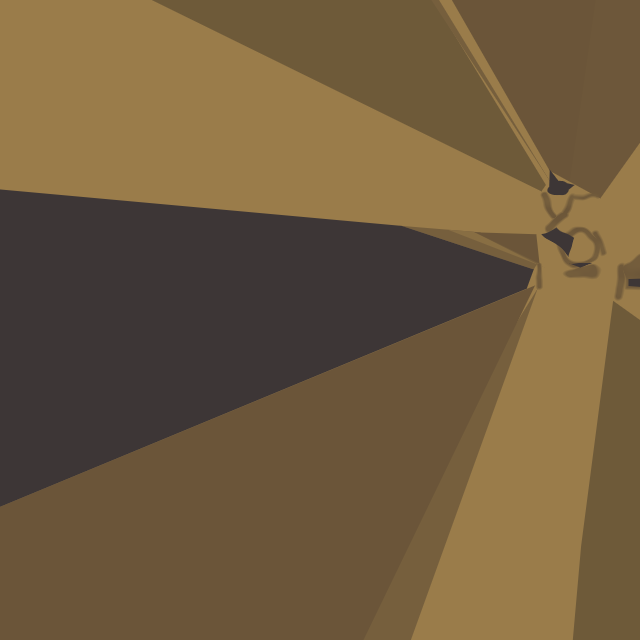
This background is drawn by a WebGL 2 fragment shader. Its source:

```glsl
#version 300 es
precision highp float;
// Flat amber and umber wedges fanning out from a small twisted knot at the right.
uniform vec2 u_resolution;
out vec4 fragColor;

const vec3 GOLD = vec3(0.602, 0.486, 0.290);
const vec3 OLIVE = vec3(0.463, 0.373, 0.239);
const vec3 MOSS = vec3(0.431, 0.351, 0.225);
const vec3 UMBER = vec3(0.420, 0.335, 0.222);
const vec3 CHAR = vec3(0.239, 0.211, 0.213);

float hash(vec2 p) {
    return fract(sin(dot(p, vec2(127.1, 311.7))) * 43758.5453);
}

float noise(vec2 p) {
    vec2 i = floor(p), f = fract(p);
    f = f * f * (3.0 - 2.0 * f);
    return mix(mix(hash(i), hash(i + vec2(1, 0)), f.x),
               mix(hash(i + vec2(0, 1)), hash(i + vec2(1, 1)), f.x), f.y);
}

// Signed distance to a line, positive on the right of a -> b.
float side(vec2 p, vec2 a, vec2 b) {
    vec2 e = normalize(b - a);
    return dot(p - a, vec2(e.y, -e.x));
}

// Convex shapes with clockwise corners, positive inside.
float tri(vec2 p, vec2 a, vec2 b, vec2 c) {
    return min(side(p, a, b), min(side(p, b, c), side(p, c, a)));
}

float quad(vec2 p, vec2 a, vec2 b, vec2 c, vec2 d) {
    return min(min(side(p, a, b), side(p, b, c)), min(side(p, c, d), side(p, d, a)));
}

float stroke(vec2 p, vec2 a, vec2 b, float width) {
    vec2 e = b - a;
    float t = clamp(dot(p - a, e) / dot(e, e), 0.0, 1.0);
    return width - length(p - a - e * t);
}

float ellipse(vec2 p, vec2 center, vec2 radius) {
    return (1.0 - length((p - center) / radius)) * min(radius.x, radius.y);
}

vec3 paint(vec3 base, vec3 color, float d, float blur) {
    return mix(base, color, clamp(d / blur + 0.5, 0.0, 1.0));
}

// Large wedges around the knot.
vec3 wedges(vec2 p, float px) {
    vec3 col = GOLD;
    col = paint(col, MOSS, quad(p, vec2(0.237, 1), vec2(0.677, 1), vec2(0.853, 0.711), vec2(0.846, 0.701)), px);
    col = paint(col, OLIVE, tri(p, vec2(0.674, 1), vec2(0.686, 1), vec2(0.856, 0.722)), px);

    float upper = max(quad(p, vec2(0.706, 1), vec2(1), vec2(1, 0.777), vec2(0.938, 0.690)),
                      quad(p, vec2(0.706, 1), vec2(1), vec2(0.938, 0.690), vec2(0.859, 0.733)));
    vec3 upperColor = paint(UMBER, UMBER * 1.02, side(p, vec2(0.892, 0.727), vec2(0.931, 1)), px);
    col = paint(col, upperColor, upper, px);

    col = paint(col, OLIVE, tri(p, vec2(0.840, 0.549), vec2(0.642, 0), vec2(0.5, 0)), px);
    col = paint(col, UMBER, quad(p, vec2(0, 0.208), vec2(0.836, 0.554), vec2(0.568, 0), vec2(0)), px);

    float lower = max(quad(p, vec2(0.958, 0.530), vec2(1, 0.500), vec2(1, 0), vec2(0.908, 0.147)),
                      quad(p, vec2(0.908, 0.147), vec2(1, 0.3), vec2(1, 0), vec2(0.895, 0)));
    col = paint(col, MOSS, lower, px);

    // Charcoal wedge and the thin folds along its upper edge.
    float dark = min(min(side(p, vec2(0, 0.704), vec2(0.628, 0.647)), side(p, vec2(0.628, 0.647), vec2(0.834, 0.579))),
                     min(side(p, vec2(0.834, 0.579), vec2(0.823, 0.549)), side(p, vec2(0.823, 0.549), vec2(0, 0.208))));
    col = paint(col, OLIVE, quad(p, vec2(0.628, 0.647), vec2(0.750, 0.637), vec2(0.842, 0.592), vec2(0.834, 0.579)), px);
    col = paint(col, mix(OLIVE, GOLD, 0.5), tri(p, vec2(0.700, 0.641), vec2(0.740, 0.638), vec2(0.842, 0.586)), px);
    col = paint(col, UMBER, tri(p, vec2(0.742, 0.637), vec2(0.838, 0.634), vec2(0.843, 0.588)), px);
    return paint(col, CHAR, dark, px);
}

// Curled folds and dark hollows where the wedges meet.
vec3 knot(vec3 col, vec2 p, float px) {
    vec2 q = p + 0.008 * (vec2(noise(p * 55.0), noise(p * 55.0 + 17.0)) - 0.5);
    float soft = max(px, 0.004);
    col = paint(col, GOLD, ellipse(q, vec2(0.874, 0.688), vec2(0.027, 0.032)), px);
    float folds = stroke(q, vec2(0.850, 0.695), vec2(0.866, 0.663), 0.005);
    folds = max(folds, stroke(q, vec2(0.897, 0.694), vec2(0.882, 0.665), 0.004));
    folds = max(folds, stroke(q, vec2(0.882, 0.665), vec2(0.858, 0.645), 0.006));
    folds = max(folds, stroke(q, vec2(0.898, 0.694), vec2(0.936, 0.692), 0.003));
    folds = max(folds, 0.005 - abs(length(q - vec2(0.904, 0.614)) - 0.027));
    folds = max(folds, stroke(q, vec2(0.930, 0.638), vec2(0.942, 0.602), 0.004));
    folds = max(folds, stroke(q, vec2(0.889, 0.573), vec2(0.928, 0.577), 0.008));
    folds = max(folds, stroke(q, vec2(0.840, 0.584), vec2(0.844, 0.550), 0.004));
    folds = max(folds, stroke(q, vec2(0.971, 0.585), vec2(0.966, 0.536), 0.005));
    folds = max(folds, quad(q, vec2(0.972, 0.586), vec2(1.01, 0.603), vec2(1.01, 0.551), vec2(0.975, 0.550)));
    col = paint(col, mix(OLIVE, UMBER, noise(p * 70.0)), folds, soft);

    float hollows = ellipse(q, vec2(0.872, 0.705), vec2(0.018, 0.013));
    hollows = max(hollows, tri(p, vec2(0.859, 0.735), vec2(0.876, 0.713), vec2(0.858, 0.705)));
    hollows = max(hollows, tri(p, vec2(0.872, 0.717), vec2(0.898, 0.711), vec2(0.884, 0.700)));
    hollows = max(hollows, quad(q, vec2(0.844, 0.634), vec2(0.870, 0.645), vec2(0.895, 0.630), vec2(0.889, 0.602)));
    hollows = max(hollows, tri(q, vec2(0.889, 0.591), vec2(0.928, 0.588), vec2(0.907, 0.581)));
    hollows = max(hollows, quad(p, vec2(0.982, 0.564), vec2(1.01, 0.565), vec2(1.01, 0.551), vec2(0.982, 0.553)));
    return paint(col, CHAR, hollows, px);
}

void main() {
    vec2 p = gl_FragCoord.xy / u_resolution;
    float px = 1.0 / min(u_resolution.x, u_resolution.y);
    fragColor = vec4(knot(wedges(p, px), p, px), 1.0);
}
```
